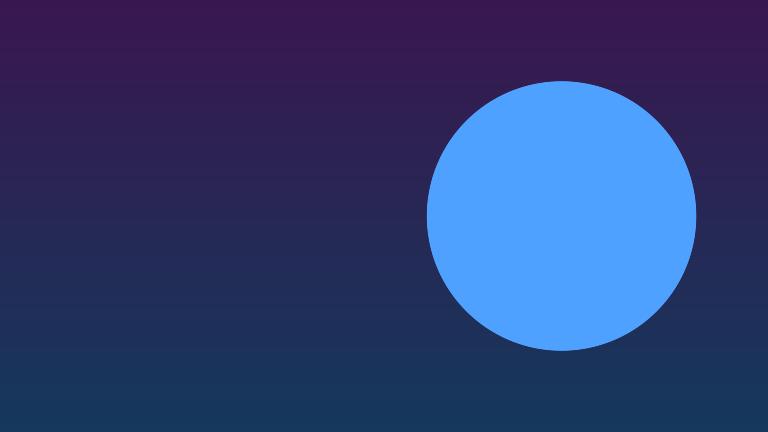
A Shadertoy shader for this background:

```glsl
void mainImage(out vec4 fragColor, in vec2 fragCoord) {
    vec2 uv = fragCoord / iResolution.xy;
    // Centered coordinates, one unit per canvas height
    vec2 p = (fragCoord - 0.5 * iResolution.xy) / iResolution.y;
    float pixel = 1.0 / iResolution.y;

    // Vertical backdrop from deep blue to purple
    vec3 color = mix(vec3(0.08, 0.22, 0.36), vec3(0.226, 0.088, 0.307), uv.y);

    // Flat blue disc
    float disc = length(p - vec2(0.411, 0.0)) - 0.312;
    float coverage = 1.0 - smoothstep(-0.5 * pixel, 0.5 * pixel, disc);
    color = mix(color, vec3(0.31, 0.63, 1.0), coverage);

    fragColor = vec4(color, 1.0);
}
```
